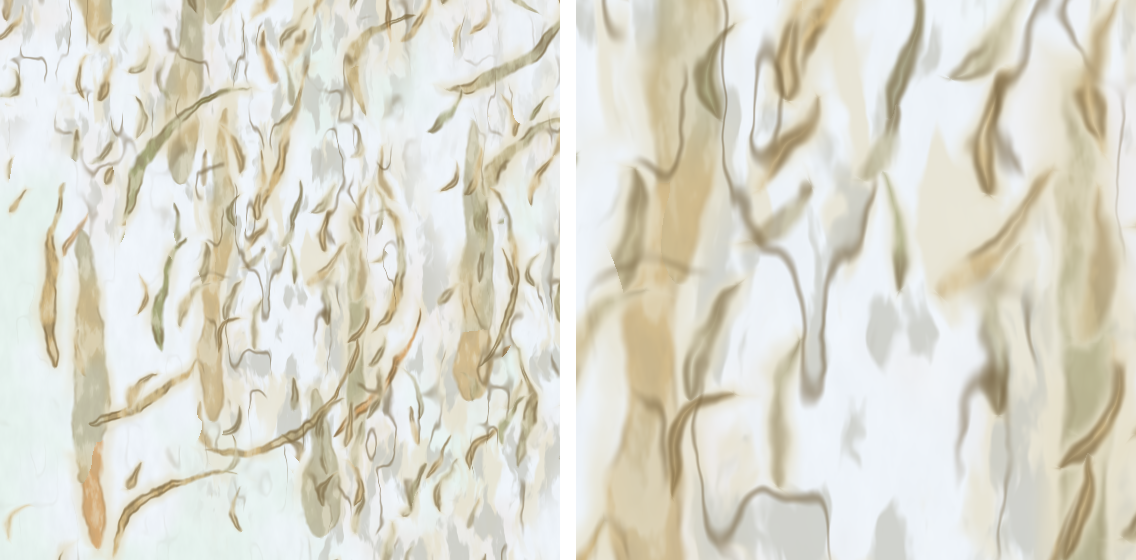
Left, the full canvas; right, a detail of the centre.
A Shadertoy shader for this texture:

```glsl
// Weathered pale plaster with ochre drips, bent branch-like stains and small flecks.
// Three layers of hashed, curved strokes lie over a tinted white ground,
// joined by streaky mottling and fine broken cracks in the busier areas.

const vec3 ICE    = vec3(0.935, 0.955, 0.975);
const vec3 MINT   = vec3(0.895, 0.945, 0.920);
const vec3 BLUSH  = vec3(0.930, 0.905, 0.890);
const vec3 CREAM  = vec3(0.900, 0.875, 0.785);
const vec3 GREY   = vec3(0.790, 0.795, 0.765);
const vec3 OLIVE  = vec3(0.710, 0.690, 0.550);
const vec3 OCHRE  = vec3(0.800, 0.680, 0.450);
const vec3 RUST   = vec3(0.820, 0.580, 0.320);
const vec3 MOSS   = vec3(0.510, 0.540, 0.280);
const vec3 UMBER  = vec3(0.450, 0.370, 0.230);
const float SOFT  = 0.004;  // half width of a stain's edge
const float WARP  = 0.030;  // raggedness of the stains
const float CRACK = 0.080;  // crack thickness in noise units

float hash(vec2 p) {
    return fract(sin(dot(p, vec2(127.1, 311.7))) * 43758.5453);
}

float noise(vec2 p) {
    vec2 i = floor(p), f = fract(p);
    f = f * f * (3.0 - 2.0 * f);
    return mix(mix(hash(i), hash(i + vec2(1, 0)), f.x),
               mix(hash(i + vec2(0, 1)), hash(i + vec2(1, 1)), f.x), f.y);
}

float fbm(vec2 p) {
    float sum = 0.0, amp = 0.533;
    for (int i = 0; i < 4; i++) {
        sum += amp * noise(p);
        p = mat2(1.6, 1.2, -1.2, 1.6) * p + 7.3;
        amp *= 0.5;
    }
    return sum;
}

// Nearest bent, tapering stroke: x = signed distance, y = random tone.
vec2 strokes(vec2 p, float cell, float width, float lean, float spread, float density, float seed) {
    vec2 best = vec2(1.0, 0.0);
    vec2 home = floor(p / cell);
    for (int j = -1; j <= 1; j++)
    for (int i = -1; i <= 1; i++) {
        vec2 id = home + vec2(i, j), key = id + seed;
        if (hash(key) > density) continue;
        vec2 jitter = vec2(hash(key + 11.3), hash(key + 23.7)) - 0.5;
        vec2 r = p - (id + 0.5 + 0.45 * jitter) * cell;
        float angle = lean + spread * (hash(key + 31.1) - 0.5);
        vec2 axis = vec2(sin(angle), cos(angle));
        float halfLen = cell * mix(0.45, 0.90, hash(key + 43.9));
        float along = dot(r, axis), t = along / halfLen;
        float bend = 0.3 * spread * cell * (hash(key + 57.2) - 0.5);
        float across = dot(r, vec2(axis.y, -axis.x)) - bend * (1.0 - 2.0 * t * t);
        float taper = sqrt(max(0.0, 1.0 - t * t)) * mix(1.0, 0.5, smoothstep(-0.8, 0.6, t));
        float w = width * mix(0.6, 1.2, hash(key + 61.7)) * taper;
        float d = max(abs(across) - w, abs(along) - halfLen);
        if (d < best.x) best = vec2(d, hash(key + 79.4));
    }
    return best;
}

// Lays a stain with a cream halo, grainy body and broken dark rim.
void paint(inout vec3 col, vec2 stain, vec2 p, float halo, float strength, float rimAmount) {
    float d = stain.x, tone = stain.y;
    float grain = fbm(p * vec2(60.0, 24.0) + tone * 40.0);
    float patches = noise(p * vec2(24.0, 13.0) + 5.0);
    vec3 body = mix(OLIVE, OCHRE, smoothstep(0.30, 0.65, 0.6 * tone + 0.4 * patches));
    body = mix(body, RUST, 0.8 * smoothstep(0.88, 0.94, tone));
    body = mix(body, MOSS, 0.7 * smoothstep(0.16, 0.08, tone + 0.1 * patches) * rimAmount);
    body = mix(body, CREAM, 0.55 * smoothstep(0.48, 0.68, grain));
    body = mix(body, UMBER, 0.55 * rimAmount * smoothstep(0.50, 0.30, grain));
    col = mix(col, CREAM, 0.75 * (1.0 - smoothstep(0.0, halo, d)) * smoothstep(0.25, 0.65, patches));
    col = mix(col, body, strength * (1.0 - smoothstep(-SOFT, SOFT, d)) * mix(0.75, 1.0, grain));
    float rim = 1.0 - smoothstep(0.0, 0.0045, abs(d + 0.002));
    col = mix(col, UMBER, 0.65 * rimAmount * rim * smoothstep(0.40, 0.70, noise(p * 30.0 + 3.0)));
}

void mainImage(out vec4 fragColor, in vec2 fragCoord) {
    vec2 p = fragCoord / iResolution.y;

    // Warped space gives every feature a ragged outline
    vec2 wobble = vec2(fbm(p * vec2(22.0, 14.0)), fbm(p * vec2(18.0, 14.0) + 31.0)) - 0.5;
    vec2 q = p + WARP * wobble;

    // Pale ground with mint and blush clouds
    vec3 col = mix(ICE, MINT, 0.85 * smoothstep(0.45, 0.65, fbm(p * vec2(5.0, 3.5) + 2.0)));
    float busy = fbm(p * vec2(4.2, 2.6) + 13.0) + 0.12 * smoothstep(0.30, 0.55, p.x);
    busy = smoothstep(0.46, 0.66, busy);
    col = mix(col, BLUSH, 0.65 * busy * smoothstep(0.40, 0.62, fbm(p * 6.0 + 47.0)));
    col += 0.035 * (fbm(p * vec2(75.0, 32.0)) - 0.5);

    // Upright streaks of cream and grey
    float streak = fbm(q * vec2(34.0, 11.0) + 19.0);
    col = mix(col, CREAM, 0.70 * busy * smoothstep(0.50, 0.66, streak));
    float shade = fbm(q * vec2(48.0, 17.0) + 71.0);
    col = mix(col, GREY, 0.80 * busy * smoothstep(0.53, 0.68, shade));

    // Wide drips, long branches, then small flecks
    paint(col, strokes(q, 0.25, 0.032, 0.02, 0.18, 0.36, 3.0), p, 0.025, 0.85, 0.25);
    paint(col, strokes(q, 0.20, 0.014, 0.35, 1.50, 0.42, 41.0), p, 0.022, 0.95, 0.85);
    vec2 fleck = strokes(q, 0.055, 0.008, 0.25, 1.10, 0.08 + 0.34 * busy, 97.0);
    paint(col, fleck, p, 0.010, 0.75, 0.75);

    // Fine broken cracks
    float ridge = abs(noise(q * vec2(42.0, 15.0) + 8.0) - 0.5);
    float broken = smoothstep(0.45, 0.70, noise(p * vec2(26.0, 17.0) + 61.0));
    float crack = (1.0 - smoothstep(0.0, CRACK, ridge)) * broken;
    col = mix(col, UMBER, 0.50 * crack * (0.08 + 0.92 * busy));

    fragColor = vec4(clamp(col, 0.0, 1.0), 1.0);
}
```
